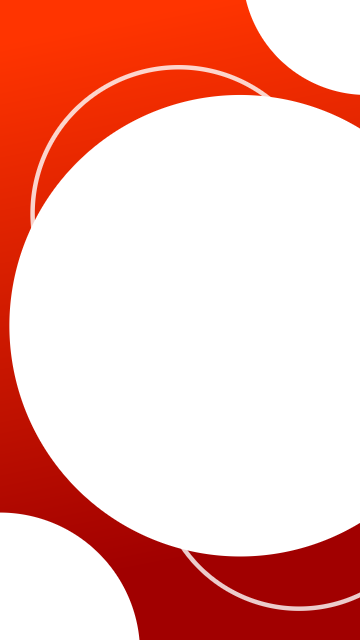
Write a Shadertoy shader that draws this background.

```glsl
// Draws large white discs and thin pale rings over a red diagonal gradient.

const vec3 BRIGHT_RED = vec3(1.0, 0.205, 0.0);
const vec3 DEEP_RED = vec3(0.63, 0.0, 0.0);
const vec3 WHITE = vec3(1.0);
const float RING_OPACITY = 0.8;
const float RING_HALF_WIDTH = 0.0062;

// Signed distance to a circle
float circleDistance(vec2 p, vec2 center, float radius) {
    return length(p - center) - radius;
}

// Antialiased coverage of the region where the distance is negative
float coverage(float dist, float pixel) {
    return clamp(0.5 - dist / pixel, 0.0, 1.0);
}

float discMask(vec2 p, vec2 center, float radius, float pixel) {
    return coverage(circleDistance(p, center, radius), pixel);
}

float ringMask(vec2 p, vec2 center, float radius, float halfWidth, float pixel) {
    return coverage(abs(circleDistance(p, center, radius)) - halfWidth, pixel);
}

// Gradient that darkens downward and slightly to the right
vec3 redGradient(vec2 p, float top) {
    float depth = top - p.y + 0.2 * p.x;
    return mix(BRIGHT_RED, DEEP_RED, clamp((depth - 0.12) / 1.54, 0.0, 1.0));
}

void mainImage(out vec4 fragColor, in vec2 fragCoord) {
    // Canvas width is one unit; height is fitted to a 16:9 portrait
    float top = 16.0 / 9.0;
    vec2 p = fragCoord / iResolution.xy * vec2(1.0, top);
    float pixel = max(1.0 / iResolution.x, top / iResolution.y);

    vec3 color = redGradient(p, top);

    // Translucent rings, partly hidden by the main disc
    float rings = max(
        ringMask(p, vec2(0.4965, 1.185), 0.406, RING_HALF_WIDTH, pixel),
        ringMask(p, vec2(0.831, 0.479), 0.392, RING_HALF_WIDTH, pixel));
    color = mix(color, WHITE, rings * RING_OPACITY);

    // Main disc and the two corner discs
    float discs = discMask(p, vec2(0.667, 0.873), 0.641, pixel);
    discs = max(discs, discMask(p, vec2(1.0185, 1.859), 0.345, pixel));
    discs = max(discs, discMask(p, vec2(0.0, -0.035), 0.389, pixel));
    color = mix(color, WHITE, discs);

    fragColor = vec4(color, 1.0);
}
```
